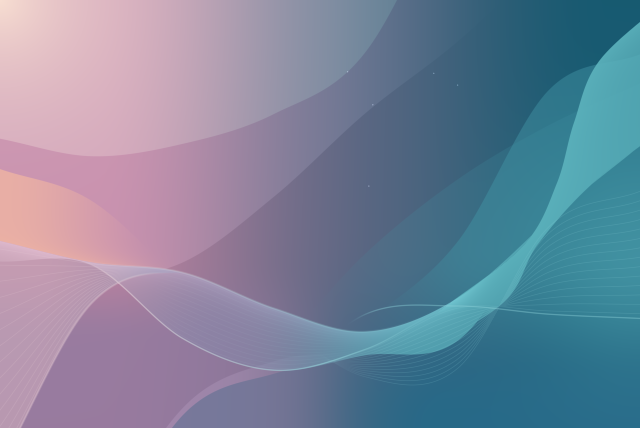
A Shadertoy shader for this background:

```glsl
// Translucent silk ribbons and fine line fans over a rose to teal gradient
#define ROSE   vec3(0.72, 0.50, 0.62)
#define SLATE  vec3(0.36, 0.40, 0.51)
#define DEEP   vec3(0.09, 0.35, 0.44)
#define SEA    vec3(0.15, 0.41, 0.53)
#define VIOLET vec3(0.55, 0.47, 0.62)
#define CREAM  vec3(0.97, 0.87, 0.82)
#define PEACH  vec3(0.93, 0.70, 0.64)
#define AQUA   vec3(0.25, 0.57, 0.64)
#define FOAM   vec3(0.36, 0.70, 0.74)
#define EDGE   0.0016
#define FAN_LINES 14
#define DUST_COUNT 5

float hash(float n) { return fract(sin(n * 127.1) * 43758.5453); }

// Smooth curve through eight evenly spaced heights over 0..1
float spline(float x, float k[8]) {
    float s = clamp(x, 0.0, 0.9999) * 7.0;
    int i = int(s);
    float t = s - float(i);
    float b = k[i], c = k[i + 1];
    float a = i > 0 ? k[max(i - 1, 0)] : 2.0 * b - c;
    float d = i < 6 ? k[min(i + 2, 7)] : 2.0 * c - b;
    return b + 0.5 * t * (c - a + t * (2.0 * a - 5.0 * b + 4.0 * c - d
         + t * (3.0 * (b - c) + d - a)));
}

// Signed field rescaled to distance in canvas heights
float dist(float f) {
    return f / (length(vec2(dFdx(f), dFdy(f))) * iResolution.y + 1e-5);
}
float side(float f) { return smoothstep(-EDGE, EDGE, dist(f)); }
float line(float f, float width) { return 1.0 - smoothstep(0.0, width, abs(dist(f))); }

void mainImage(out vec4 fragColor, in vec2 fragCoord) {
    vec2 uv = fragCoord / iResolution.xy;
    vec2 aspect = vec2(iResolution.x / iResolution.y, 1.0);
    float x = uv.x, y = uv.y;

    // Contours of the lobes, ribbons and sweeps
    float paleLobe  = spline(x, float[8](.676, .635, .664, .734, .879, 1.29, 1.7, 2.1));
    float pinkLobe  = spline(x, float[8](.336, .346, .387, .541, .736, .902, 1.1, 1.29));
    float peachLobe = spline(x, float[8](.605, .531, .336, .12, 0., 0., 0., 0.));
    float crest     = spline(x, float[8](.437, .387, .363, .279, .225, .303, .488, .707));
    float keel      = spline(x, float[8](.389, .381, .209, .135, .170, .203, .477, .66));
    float arch      = spline(x, float[8](-.09, .291, .362, .279, .225, .303, .488, .707));
    float thread    = spline(x, float[8](.389, .381, .209, .135, .184, .285, .266, .256));
    float fanEdge   = spline(x, float[8](.36, .36, .355, .248, .117, .133, .477, .564));
    float loopLine  = spline(x, float[8](0., 0., 0., .10, .266, .285, .266, .256));
    float tealHill  = spline(x, float[8](-.2, -.1, 0., .1, .248, .434, .789, .873));
    float blueHill  = spline(x, float[8](-.2, -.1, 0., .18, .408, .58, .707, .805));
    float sweepTop  = spline(x, float[8](-.7, -.29, .047, .156, .18, .2, .2, .2));
    float sweepLow  = spline(x, float[8](-.7, -.32, .03, .127, .157, .17, .17, .17));
    float plumeLeft  = spline(y, float[8](.39, .56, .697, .819, .870, .897, .936, 1.04));
    float plumeRight = spline(y, float[8](.39, .61, .781, .84, .926, 1.05, 1.17, 1.3));

    // Background gradient
    vec3 col = mix(ROSE, SLATE, smoothstep(0.15, 0.6, x));
    col = mix(col, DEEP, smoothstep(0.5, 0.95, x));
    col = mix(col, SEA, smoothstep(0.45, 0.0, y) * smoothstep(0.4, 0.7, x));
    col = mix(col, VIOLET, 0.75 * smoothstep(0.4, 0.2, y) * (1.0 - smoothstep(0.3, 0.55, x)));

    // Upper left lobes and corner glow
    float above = side(y - crest);
    float pale = side(y - paleLobe);
    col += 0.06 * side(y - pinkLobe) * above * (1.0 - smoothstep(0.5, 0.8, x));
    col += vec3(0.03, 0.07, 0.045) * pale;
    float corner = exp(-4.0 * length((uv - vec2(0.0, 1.0)) * aspect));
    col = mix(col, CREAM, corner * mix(0.4, 1.0, pale));
    float peach = side(peachLobe - y) * above;
    col = mix(col, PEACH, 0.85 * peach * (1.0 - smoothstep(0.0, 0.25, x)));
    float warmRim = exp(-max(y - crest, 0.0) * 45.0) * above;
    col = mix(col, PEACH, 0.6 * warmRim * smoothstep(0.3, 0.12, x));

    // Teal hills and right hand glow
    float lowFade = smoothstep(0.12, 0.42, y);
    col = mix(col, AQUA, 0.2 * side(blueHill - y) * lowFade * smoothstep(0.45, 0.65, x));
    col = mix(col, AQUA, 0.48 * side(tealHill - y) * lowFade * smoothstep(0.55, 0.75, x));
    vec2 toGlow = (uv - vec2(1.0, 0.38)) * aspect;
    col = mix(col, FOAM, 0.4 * exp(-14.0 * dot(toGlow, toGlow)));

    // Lower left sweep
    float sweepFade = 1.0 - smoothstep(0.35, 0.6, x);
    col = mix(col, vec3(0.40, 0.47, 0.60), 0.6 * side(sweepLow - y) * sweepFade);
    col += 0.05 * side(sweepTop - y) * side(y - sweepLow) * sweepFade;

    // Ribbon bodies
    vec3 silk = mix(vec3(0.79, 0.66, 0.73), vec3(0.52, 0.55, 0.68), smoothstep(0.05, 0.35, x));
    silk = mix(silk, FOAM, smoothstep(0.35, 0.65, x));
    float veil = side(crest - y) * side(y - arch) * (1.0 - smoothstep(0.25, 0.3, x));
    col = mix(col, silk, 0.65 * veil);
    float band = side(crest - y) * side(y - keel);
    float plume = side(x - plumeLeft) * side(plumeRight - x) * smoothstep(0.18, 0.3, y);
    float sheen = exp(-12.0 * max(x - plumeLeft, 0.0));
    float body = max(band * mix(0.45, 0.7, smoothstep(0.4, 0.7, x)),
                     plume * mix(0.62, 0.92, sheen));
    col = mix(col, silk, body);
    col += 0.09 * band * exp(-30.0 * max(crest - y, 0.0)) * (1.0 - smoothstep(0.7, 0.8, x));

    // Fans of fine lines
    float fan = 0.0;
    for (int i = 0; i < FAN_LINES; i++) {
        float t = (float(i) + 0.5) / float(FAN_LINES);
        fan += line(y - mix(thread, fanEdge, t), 0.0022) * smoothstep(0.48, 0.62, x);
        fan += line(y - mix(crest, arch, t), 0.0022) * smoothstep(0.25, 0.15, x);
        fan += 0.4 * line(y - mix(crest, keel, t), 0.0022)
             * smoothstep(0.22, 0.3, x) * smoothstep(0.6, 0.45, x);
    }
    vec3 glint = mix(vec3(0.92, 0.82, 0.85), vec3(0.55, 0.82, 0.85), smoothstep(0.1, 0.6, x));
    col = mix(col, glint, 0.13 * min(fan, 1.0));

    // Bright threads
    float threads = line(y - thread, 0.003) * smoothstep(0.1, 0.2, x) * smoothstep(0.72, 0.5, x);
    threads += 0.7 * line(y - loopLine, 0.003) * smoothstep(0.54, 0.6, x);
    threads += 0.6 * line(y - crest, 0.004) * smoothstep(0.1, 0.25, x) * smoothstep(0.7, 0.5, x);
    threads += 0.6 * line(y - arch, 0.004) * smoothstep(0.28, 0.2, x);
    col = mix(col, glint, 0.6 * min(threads, 1.0));

    // Sparse dust
    for (int i = 0; i < DUST_COUNT; i++) {
        float n = float(i) + 1.0;
        vec2 spot = vec2(mix(0.45, 0.98, hash(n)), mix(0.5, 0.97, hash(n + 37.0)));
        col += 0.2 * smoothstep(0.003, 0.0, length((uv - spot) * aspect));
    }
    fragColor = vec4(clamp(col, 0.0, 1.0), 1.0);
}
```
